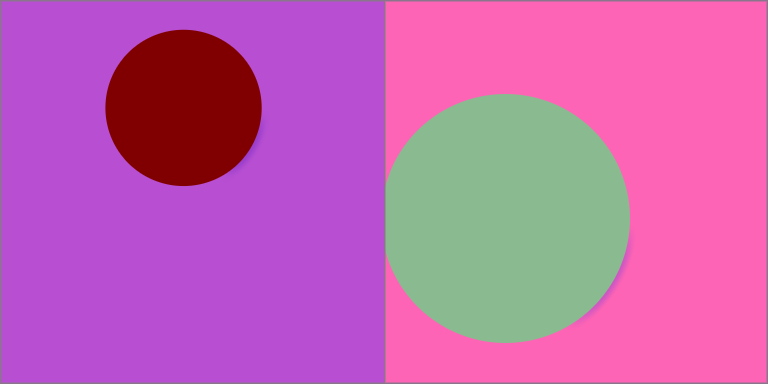
Reproduce this background procedurally as a WebGL 2 fragment shader.

```glsl
#version 300 es
precision highp float;
// Two framed colour panels, each holding a flat disc with a faint crescent shadow.

uniform vec2 u_resolution;
out vec4 outColor;

// Lengths are in canvas heights; the canvas is two square panels wide.
const vec2 CANVAS = vec2(2.0, 1.0);
const float SPLIT_X = 1.0;
const float LINE_WIDTH = 0.0039;

const vec3 ORCHID = vec3(0.720, 0.308, 0.822);
const vec3 PINK = vec3(0.997, 0.392, 0.708);
const vec3 MAROON = vec3(0.500, 0.000, 0.006);
const vec3 SAGE = vec3(0.542, 0.728, 0.564);
const vec3 LINE_GREY = vec3(0.540, 0.460, 0.550);
const vec3 ORCHID_SHADE = vec3(0.600, 0.240, 0.800);
const vec3 PINK_SHADE = vec3(0.800, 0.340, 0.760);

const vec2 MAROON_CENTER = vec2(0.478, 0.719);
const float MAROON_RADIUS = 0.2035;
const vec2 SAGE_CENTER = vec2(1.3164, 0.431);
const float SAGE_RADIUS = 0.3242;

// The shadow is a thin crescent, strongest towards the lower right.
const vec2 SHADOW_DIR = vec2(0.848, -0.530);
const float SHADOW_REACH = 0.024;
const float SHADOW_SPREAD = 0.86;

// Share of a pixel lying inside a shape with signed distance d.
float coverage(float d, float pixel) {
    return clamp(0.5 - d / pixel, 0.0, 1.0);
}

// Crescent hugging the rim of a disc, fading outwards and to both sides.
float crescent(vec2 offset, float radius) {
    float dist = length(offset);
    float facing = dot(offset / max(dist, 1e-4), SHADOW_DIR);
    float fade = 1.0 - smoothstep(0.0, SHADOW_REACH, dist - radius);
    return fade * smoothstep(SHADOW_SPREAD, 1.0, facing);
}

// Panel colour with its shadow and disc on top.
vec3 panel(vec2 p, vec3 ground, vec3 shade, vec3 disc,
           vec2 center, float radius, float pixel) {
    vec2 offset = p - center;
    vec3 color = mix(ground, shade, crescent(offset, radius));
    return mix(color, disc, coverage(length(offset) - radius, pixel));
}

void main() {
    vec2 p = gl_FragCoord.xy / u_resolution * CANVAS;
    float pixel = 1.0 / u_resolution.y;

    // The panels clip their discs at the split.
    vec3 left = panel(p, ORCHID, ORCHID_SHADE, MAROON,
                      MAROON_CENTER, MAROON_RADIUS, pixel);
    vec3 right = panel(p, PINK, PINK_SHADE, SAGE,
                       SAGE_CENTER, SAGE_RADIUS, pixel);
    vec3 color = mix(left, right, coverage(SPLIT_X - p.x, pixel));

    // Outer frame and divider.
    vec2 inset = min(p, CANVAS - p);
    float frame = min(inset.x, inset.y) - LINE_WIDTH;
    float divider = abs(p.x - SPLIT_X - 0.5 * LINE_WIDTH) - 0.5 * LINE_WIDTH;
    color = mix(color, LINE_GREY, coverage(min(frame, divider), pixel));

    outColor = vec4(color, 1.0);
}
```
